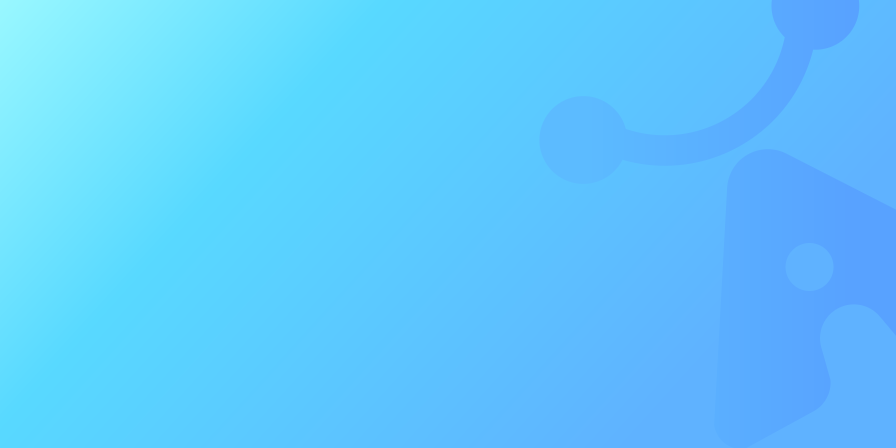
Reproduce this background procedurally as a WebGL 2 fragment shader.

```glsl
#version 300 es
precision highp float;
// A diagonal cyan-to-blue gradient with darker translucent shapes at right:
// two balls joined by an arc, and a rounded angular body with a hole and notch.
// Shapes are signed distances in canvas heights; corners are rounded wedges.

uniform vec2 u_resolution;
out vec4 fragColor;

const vec3 PALE_AQUA = vec3(0.60, 0.97, 1.0);
const vec3 CYAN = vec3(0.345, 0.85, 1.0);
const vec3 SKY_BLUE = vec3(0.373, 0.70, 1.0);
const vec3 SHAPE_LIGHT = vec3(0.36, 0.735, 1.0);
const vec3 SHAPE_DEEP = vec3(0.345, 0.635, 1.0);

float cross2(vec2 a, vec2 b) {
    return a.x * b.y - a.y * b.x;
}

float circle(vec2 p, vec2 center, float radius) {
    return length(p - center) - radius;
}

// Two half-planes joined by a tangent circle; normals run counter-clockwise.
float roundedWedge(vec2 p, vec2 center, float radius, vec2 n1, vec2 n2) {
    vec2 q = p - center;
    bool facesArc = cross2(n1, q) > 0.0 && cross2(q, n2) > 0.0;
    float d = facesArc ? length(q) : max(dot(q, n1), dot(q, n2));
    return d - radius;
}

// Two balls linked by the part of a ring lying below their centre line.
float linkedBalls(vec2 p, vec2 a, vec2 b, float ballRadius,
                  vec2 arcCenter, float arcRadius, float halfWidth) {
    float ring = abs(circle(p, arcCenter, arcRadius)) - halfWidth;
    float belowLine = cross2(normalize(b - a), p - a);
    float balls = min(circle(p, a, ballRadius), circle(p, b, ballRadius));
    return min(balls, max(ring, belowLine));
}

float angularBody(vec2 p) {
    // Outward normals of the straight sides
    vec2 left = normalize(vec2(-0.9985, 0.055));
    vec2 top = normalize(vec2(0.455, 0.891));
    vec2 bottom = normalize(vec2(0.48, -0.877));
    vec2 inner = normalize(vec2(0.963, 0.271));
    vec2 notchRight = normalize(vec2(0.765, 0.644));

    float peak = roundedWedge(p, vec2(1.714, 0.576), 0.091, top, left);
    float heel = roundedWedge(p, vec2(1.656, 0.060), 0.0625, left, bottom);
    float toe = roundedWedge(p, vec2(1.781, 0.146), 0.073, bottom, inner);
    float notch = roundedWedge(p, vec2(1.906, 0.245), 0.0755, notchRight, -inner);
    float hole = circle(p, vec2(1.807, 0.404), 0.0535);

    // The toe only limits the part below the notch's round end
    float lower = min(toe, 0.219 - p.y);
    float body = max(max(peak, heel), lower);
    return max(body, -min(notch, hole));
}

vec3 diagonalGradient(vec2 p, vec2 direction, float crest, float finish) {
    float t = dot(vec2(p.x, 1.0 - p.y), direction);
    vec3 color = mix(PALE_AQUA, CYAN, clamp(t / crest, 0.0, 1.0));
    return mix(color, SKY_BLUE, clamp((t - crest) / (finish - crest), 0.0, 1.0));
}

float coverage(float d, float pixel) {
    return clamp(0.5 - d / pixel, 0.0, 1.0);
}

void main() {
    vec2 p = gl_FragCoord.xy / u_resolution.y;
    float pixel = 1.0 / u_resolution.y;

    vec3 color = diagonalGradient(p, vec2(0.74, 0.67), 0.635, 1.69);

    float balls = linkedBalls(p, vec2(1.302, 0.6875), vec2(1.820, 0.987), 0.098,
                              vec2(1.484, 0.971), 0.307, 0.034);
    float shapes = min(balls, angularBody(p));
    vec3 shade = mix(SHAPE_LIGHT, SHAPE_DEEP, clamp((p.x - 1.3) / 0.6, 0.0, 1.0));
    color = mix(color, shade, coverage(shapes, pixel));

    fragColor = vec4(color, 1.0);
}
```
